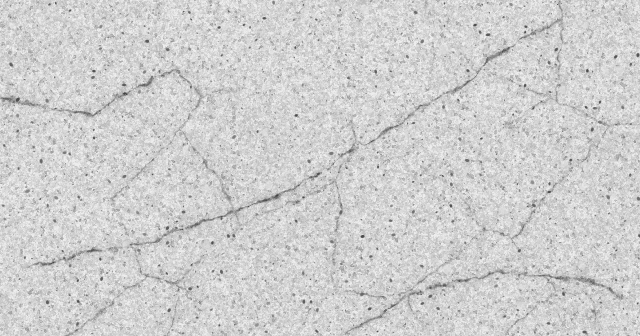
This texture is drawn by a Shadertoy shader. Its source:

```glsl
// Pale grey weathered concrete with branching cracks, dark pores and light pebbles.

float hash(vec2 p) {
    vec3 q = fract(vec3(p.xyx) * 0.1031);
    q += dot(q, q.yzx + 33.33);
    return fract((q.x + q.y) * q.z);
}

vec2 hash2(vec2 p) {
    return vec2(hash(p + 17.3), hash(p + 71.9));
}

mat2 rotate(float a) {
    return mat2(cos(a), sin(a), -sin(a), cos(a));
}

// Layered sines, roughly -1 to 1
float waves(vec2 p) {
    float sum = 0.0, amp = 0.5;
    for (int i = 0; i < 5; i++) {
        p = rotate(1.2) * p * 1.9 + 3.7;
        sum += amp * sin(p.x + 1.4 * sin(p.y));
        amp *= 0.62;
    }
    return sum;
}

// Cellular noise: x = distance to the cell border, y = random tone of the cell
vec2 cellular(vec2 p) {
    vec2 cell = floor(p), near = vec2(9.0), second = vec2(9.0);
    float tone = 0.0;
    for (int j = -1; j <= 1; j++)
    for (int i = -1; i <= 1; i++) {
        vec2 id = cell + vec2(i, j);
        vec2 r = id + hash2(id) - p;
        if (dot(r, r) < dot(near, near)) {
            second = near;
            near = r;
            tone = hash(id + 5.1);
        } else if (dot(r, r) < dot(second, second)) second = r;
    }
    float border = (dot(second, second) - dot(near, near)) / (2.0 * length(second - near));
    return vec2(border, tone);
}

// Sparse rounded spots: x = signed distance in canvas units, y = random tone
vec2 scatter(vec2 p, float freq, float chance, float smallest, float largest) {
    vec2 id = floor(p * freq);
    vec2 r = fract(p * freq) - 0.3 - 0.4 * hash2(id);
    r = rotate(6.3 * hash(id + 2.2)) * r * vec2(0.85, 1.2);
    float size = mix(smallest, largest, pow(hash(id + 8.8), 2.0));
    float d = length(r) / freq - size;
    return vec2(hash(id + 4.4) < chance ? d : 1.0, hash(id + 6.6));
}

// Darkness of a crack with a sharp core and a soft worn border
float crack(float d, float width) {
    float px = 0.7 / iResolution.y;
    return 0.8 * (1.0 - smoothstep(width - px, width + px + 0.002, d)) + 0.22 * exp(-d / 0.011);
}

float span(float x, float from, float to) {
    return smoothstep(from, from + 0.06, x) * (1.0 - smoothstep(to - 0.06, to, x));
}

void mainImage(out vec4 fragColor, in vec2 fragCoord) {
    vec2 p = fragCoord / iResolution.y;
    float px = 0.8 / iResolution.y;
    float rough = waves(p * 30.0);
    vec2 jag = 0.013 * vec2(waves(p * 9.0), waves(p.yx * 9.0 + 4.0))
             + 0.004 * vec2(rough, waves(p.yx * 34.0));
    vec2 q = p + jag;

    // Mineral grains and faint broad stains
    vec2 fine = cellular(p * 150.0);
    float grey = 0.836 + 0.012 * waves(p * 2.5) + 0.012 * rough;
    grey += 0.11 * (fine.y - 0.5);
    grey += 0.06 * (cellular(p * 75.0 + 40.0).y - 0.5);
    grey += 0.10 * (cellular(p * 260.0 + 90.0).y - 0.5);
    grey -= 0.13 * smoothstep(0.93, 0.97, cellular(p * 120.0 + 9.0).y);

    // Long cracks
    float width = 0.0022 + 0.0022 * waves(p * 14.0 + 2.0);
    float diagonal = abs(q.y - 0.16 - 0.46 * (q.x - 0.1) + 0.07 * sin(3.05 * (q.x - 0.3)));
    float arch = abs(q.y - 0.19 * sin(2.9 * (q.x - 1.0)));
    float elbow = abs(q.y - 0.66 - 0.2 * (q.x - 0.28) - 0.38 * abs(q.x - 0.28));
    float cracks = crack(0.88 * diagonal, width) * span(p.x, 0.06, 1.7);
    cracks = max(cracks, 0.85 * crack(0.9 * arch, width) * span(p.x, 1.0, 1.88));
    cracks = max(cracks, 0.85 * crack(0.9 * elbow, width) * span(p.x, -0.1, 0.56));

    // Faint broken network of side cracks
    vec2 net = rotate(-0.42) * q * vec2(2.5, 2.9) + 6.0;
    float visible = smoothstep(-0.35, 0.5, waves(p * 2.3 + 8.0));
    cracks = max(cracks, 0.62 * visible * crack(cellular(net).x / 2.7, 0.6 * width));
    float broken = 0.62 + 0.4 * waves(p * 45.0 + 1.0);
    float damage = smoothstep(0.02, 0.2, cracks);
    grey -= 0.5 * cracks * clamp(broken, 0.2, 1.0);

    // Light pebbles, more of them beside the cracks
    vec2 pebble = scatter(p + 0.003 * rough, 17.0, 0.16 + 0.35 * damage, 0.004, 0.015);
    float stone = 1.0 - smoothstep(-px, px + 0.001, pebble.x);
    grey -= 0.07 * exp(-abs(pebble.x) / 0.002) * (1.0 - stone);
    grey = mix(grey, 0.85 + 0.05 * pebble.y + 0.06 * (fine.y - 0.5), 0.75 * stone);

    // Dark pores in two sizes
    vec2 speck = p + 0.0012 * rough;
    vec2 pore = scatter(speck, 45.0, 0.12 + 0.12 * damage, 0.0016, 0.0055);
    vec2 pin = scatter(speck + 3.0, 85.0, 0.11 + 0.2 * damage, 0.0009, 0.0026);
    grey = mix(grey, 0.24 + 0.3 * pore.y, 0.9 * (1.0 - smoothstep(-px, px, pore.x)));
    grey = mix(grey, 0.35 + 0.25 * pin.y, 0.8 * (1.0 - smoothstep(-px, px, pin.x)));

    fragColor = vec4(vec3(clamp(grey, 0.0, 0.93)), 1.0);
}
```
